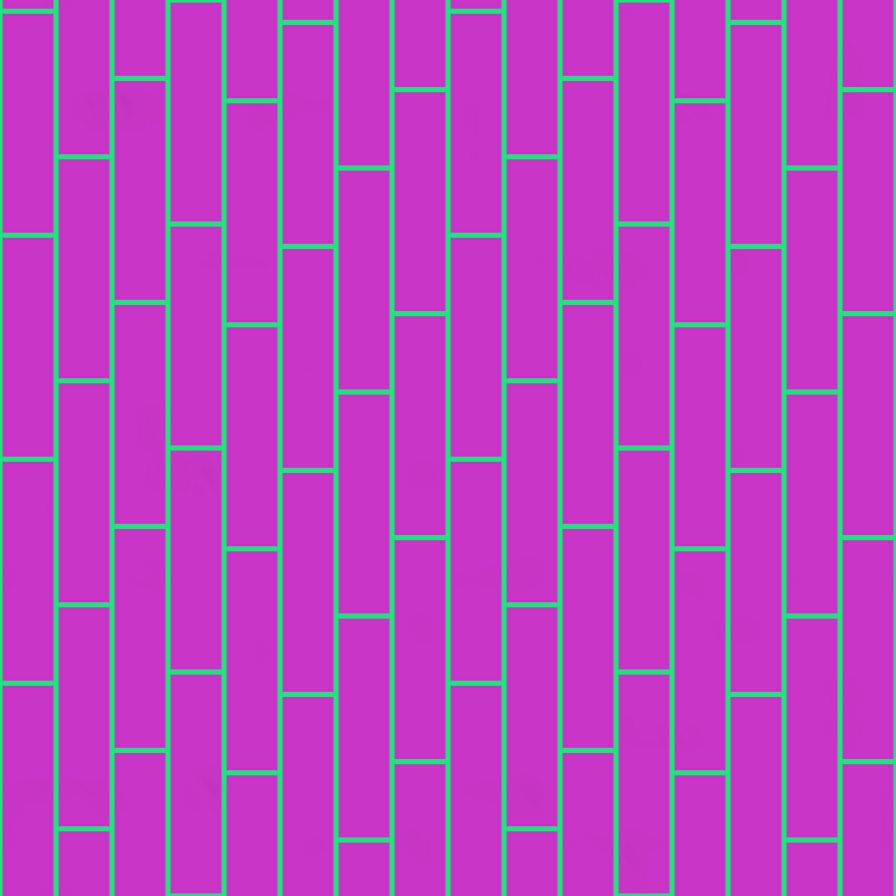
A three.js fragment shader for this pattern:

```glsl
#define COLUMNS 16.0
#define ROWS 4.0
#define SHIFT_CYCLE 8.0
#define COLUMN_SHIFT 0.65
#define JOINT_HALF 0.00287
#define RIM_CENTRE 0.00488
#define RIM_WIDTH 0.00195
#define SMUDGE 0.03
#define TILE_COLOR vec3(0.79, 0.21, 0.78)
#define RIM_COLOR vec3(0.84, 0.16, 0.81)
#define JOINT_COLOR vec3(0.11, 0.90, 0.48)

varying vec2 vUv;

float hash(vec2 p) {
  vec3 q = fract(vec3(p.xyx) * 0.1031);
  q += dot(q, q.yzx + 33.33);
  return fract((q.x + q.y) * q.z);
}

// Value noise that wraps after the given number of cells
float wrapNoise(vec2 uv, float cells) {
  vec2 p = uv * cells;
  vec2 i = floor(p);
  vec2 f = fract(p);
  f = f * f * (3.0 - 2.0 * f);
  vec2 a = mod(i, cells);
  vec2 b = mod(i + 1.0, cells);
  return mix(mix(hash(a), hash(vec2(b.x, a.y)), f.x),
             mix(hash(vec2(a.x, b.y)), hash(b), f.x), f.y);
}

// Vertical shift of a column, in tile heights
float columnShift(float column) {
  float k = mod(column, SHIFT_CYCLE);
  return 0.05 + COLUMN_SHIFT * k - 0.2 * step(4.0, k);
}

// Distance to the nearest repeat boundary, in repeats
vec2 edgeDistance(vec2 p) {
  vec2 f = fract(p);
  return min(f, 1.0 - f);
}

void main() {
  // Staggered upright tiles
  vec2 grid = vUv * vec2(COLUMNS, ROWS);
  grid.y += columnShift(floor(grid.x));
  vec2 dist = edgeDistance(grid) / vec2(COLUMNS, ROWS);

  // Joints with smooth edges and a thin brighter rim
  vec2 pixel = max(fwidth(vUv), vec2(1e-5));
  vec2 cover = clamp((JOINT_HALF - dist) / pixel + 0.5, 0.0, 1.0);
  float joint = max(cover.x, cover.y);
  vec2 bump = clamp(1.0 - abs(dist - RIM_CENTRE) / RIM_WIDTH, 0.0, 1.0);
  float rim = max(bump.x, bump.y);

  // Sparse, faint smudges
  float patches = smoothstep(0.78, 0.97, wrapNoise(vUv, 17.0));
  float smudge = patches * wrapNoise(vUv + vec2(0.0, vUv.x), 70.0);

  vec3 color = TILE_COLOR * (1.0 - SMUDGE * smudge);
  color = mix(color, RIM_COLOR, rim);
  color = mix(color, JOINT_COLOR, joint);
  gl_FragColor = vec4(color, 1.0);
}
```
